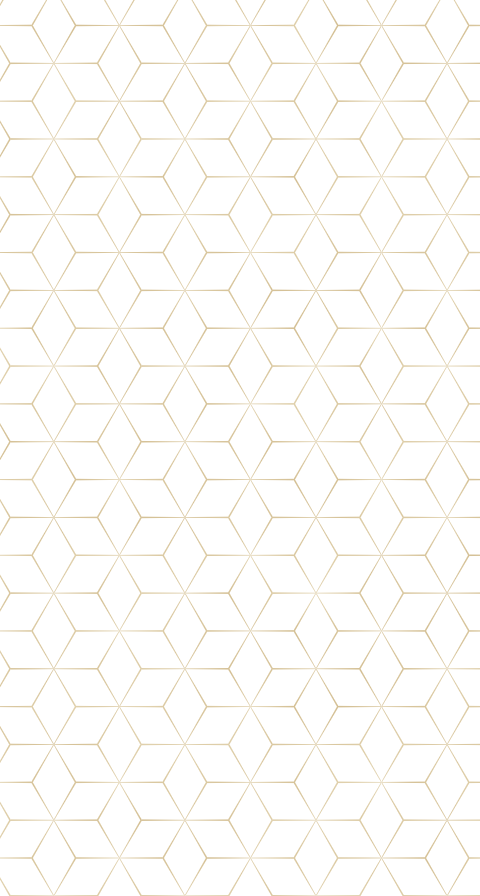
Give the GLSL for this pattern, as a Shadertoy shader.

```glsl
// Rhombille lattice of tapered gold foil lines on white.

// Lengths are fractions of the canvas height.
const float STAR_SPACING = 0.08447;         // vertical distance between six-way stars
const vec2  STAR_ORIGIN = vec2(0.2795, 0.6337);
const float HALF_WIDTH_STAR = 0.00036;      // thin end, at a six-way star
const float HALF_WIDTH_CORNER = 0.00088;    // thick end, at a three-way corner
const float FOIL_SCALE = 24.0;              // foil patches per canvas height

const vec3 PAPER = vec3(1.0);
const vec3 GOLD_LIGHT = vec3(0.88, 0.82, 0.68);
const vec3 GOLD_DEEP = vec3(0.83, 0.75, 0.58);

const float SQRT3 = 1.7320508;
const float SECTOR = 1.0471976;             // 60 degrees

float hash(vec2 p) {
    return fract(sin(dot(p, vec2(127.1, 311.7))) * 43758.5453);
}

float valueNoise(vec2 p) {
    vec2 i = floor(p);
    vec2 f = fract(p);
    f = f * f * (3.0 - 2.0 * f);
    float bottom = mix(hash(i), hash(i + vec2(1.0, 0.0)), f.x);
    float top = mix(hash(i + vec2(0.0, 1.0)), hash(i + vec2(1.0)), f.x);
    return mix(bottom, top, f.y);
}

// Offset from the nearest star of the triangular lattice.
vec2 offsetFromStar(vec2 p) {
    vec2 cell = STAR_SPACING * vec2(SQRT3, 1.0);
    vec2 a = mod(p + 0.5 * cell, cell) - 0.5 * cell;
    vec2 b = mod(p, cell) - 0.5 * cell;
    return dot(a, a) < dot(b, b) ? a : b;
}

// Share of a pixel covered by a line, exact for lines thinner than a pixel.
float lineCoverage(float dist, float halfWidth, float pixel) {
    float nearEdge = max(dist - 0.5 * pixel, -halfWidth);
    float farEdge = min(dist + 0.5 * pixel, halfWidth);
    return clamp((farEdge - nearEdge) / pixel, 0.0, 1.0);
}

// Six spokes run from each star to the corners of its hexagon.
float spokes(vec2 q, float pixel) {
    float angle = atan(q.y, q.x);
    float folded = mod(angle + 0.5 * SECTOR, SECTOR) - 0.5 * SECTOR;
    float radius = length(q);
    float along = radius * cos(folded) * SQRT3 / STAR_SPACING;
    float halfWidth = mix(HALF_WIDTH_STAR, HALF_WIDTH_CORNER, clamp(along, 0.0, 1.0));
    return lineCoverage(radius * abs(sin(folded)), halfWidth, pixel);
}

void mainImage(out vec4 fragColor, in vec2 fragCoord) {
    float pixel = 1.0 / iResolution.y;
    vec2 p = fragCoord * pixel;

    float ink = spokes(offsetFromStar(p - STAR_ORIGIN), pixel);

    // Soft shimmer in the foil
    vec3 gold = mix(GOLD_LIGHT, GOLD_DEEP, valueNoise(p * FOIL_SCALE));

    fragColor = vec4(mix(PAPER, gold, ink), 1.0);
}
```
